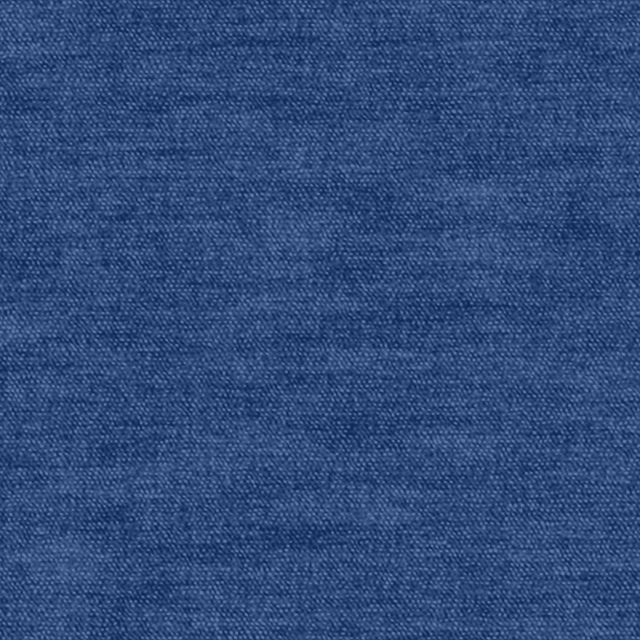
A Shadertoy shader for this texture:

```glsl
// Blue denim: fine broken twill with pale stitches, grainy fibres and uneven horizontal yarns.

float hash(vec2 p) {
    vec3 q = fract(vec3(p.xyx) * 0.1031);
    q += dot(q, q.yzx + 33.33);
    return fract((q.x + q.y) * q.z);
}

// Dot product of a random unit gradient with the offset from its lattice corner
float cornerSlope(vec2 cell, vec2 offset) {
    float angle = 6.2832 * hash(cell);
    return dot(vec2(cos(angle), sin(angle)), offset);
}

float gradientNoise(vec2 p) {
    vec2 cell = floor(p), f = fract(p);
    vec2 w = f * f * f * (f * (f * 6.0 - 15.0) + 10.0);
    float low = mix(cornerSlope(cell, f),
                    cornerSlope(cell + vec2(1, 0), f - vec2(1, 0)), w.x);
    float high = mix(cornerSlope(cell + vec2(0, 1), f - vec2(0, 1)),
                     cornerSlope(cell + vec2(1, 1), f - vec2(1, 1)), w.x);
    return mix(low, high, w.y);
}

// Diagonal ridges, falling to the right, with a pale stitch of random strength in each cell
float twillWeave(vec2 uv) {
    vec2 thread = uv * vec2(116.0, 140.0);
    thread += 0.5 * vec2(gradientNoise(uv * vec2(35, 50)), gradientNoise(uv * 40.0 + 71.0));
    float ridge = cos(6.2832 * (thread.x + 0.62 * thread.y));

    float row = floor(thread.y);
    vec2 stitch = vec2(thread.x + 0.62 * (row + 0.5) + 0.5, thread.y);
    vec2 bump = 0.5 - 0.5 * cos(6.2832 * fract(stitch));
    float strength = 0.25 + 1.5 * hash(floor(stitch) + 19.0);
    float ridgeDepth = 0.6 + 0.9 * gradientNoise(uv * vec2(22, 40) + 13.0);
    return ridgeDepth * ridge + 2.6 * (bump.x * bump.y * strength - 0.25);
}

// Slubs of uneven dye, faint upright threads and soft wear
float yarnVariation(vec2 uv) {
    float slubs = 1.3 * gradientNoise(uv * vec2(14, 120) + 5.0)
                + 0.9 * gradientNoise(uv * vec2(5, 55) + 37.0)
                + 0.9 * gradientNoise(uv * vec2(4, 22) + 83.0);
    float uprights = 0.9 * gradientNoise(uv * vec2(110, 14) + 53.0);
    float wear = 0.95 * gradientNoise(uv * vec2(6, 9) + 91.0);
    return slubs + uprights + wear;
}

void mainImage(out vec4 fragColor, in vec2 fragCoord) {
    vec2 uv = fragCoord / iResolution.xy;

    float fibres = 2.4 * gradientNoise(uv * vec2(170, 175) + 7.0)
                 + 1.2 * gradientNoise(uv * vec2(80, 95) + 29.0);
    float tone = twillWeave(uv) + yarnVariation(uv) + fibres;

    // Indigo base, lifted or deepened almost evenly in all channels
    vec3 indigo = vec3(0.188, 0.289, 0.473);
    vec3 color = indigo + clamp(tone, -2.4, 3.4) * vec3(0.053, 0.052, 0.052);
    fragColor = vec4(color, 1.0);
}
```
